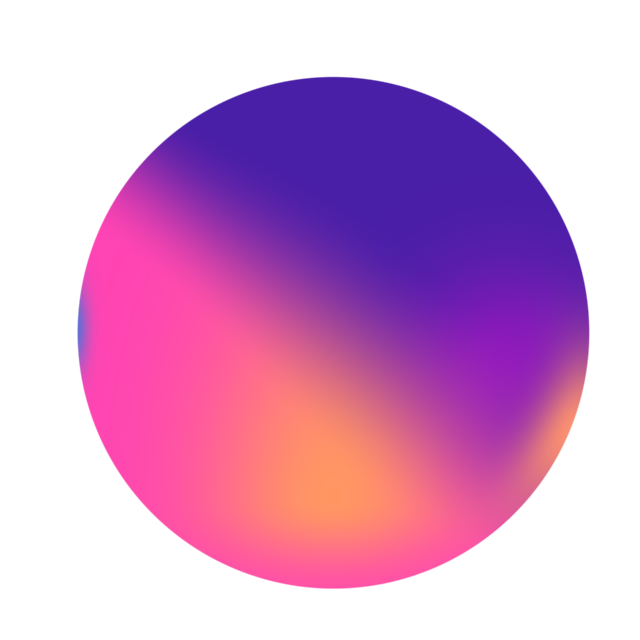
This background is drawn by a Shadertoy shader. Its source:

```glsl
// A disc of soft indigo, violet, pink and orange gradients on white.

#define CENTER vec2(0.521, 0.480)
#define RADIUS 0.3997
#define INDIGO vec3(0.285, 0.120, 0.655)
#define VIOLET vec3(0.600, 0.095, 0.750)
#define PINK   vec3(1.000, 0.262, 0.705)
#define ORANGE vec3(1.000, 0.590, 0.385)
#define PEACH  vec3(0.980, 0.560, 0.440)
#define AZURE  vec3(0.230, 0.470, 0.860)

// Elliptical Gaussian falloff, 1 at the middle.
float glow(vec2 p, vec2 middle, vec2 radii) {
    vec2 q = (p - middle) / radii;
    return exp(-dot(q, q));
}

// Disc colour; p runs from -1 to 1 across the disc.
vec3 discColor(vec2 p) {
    float r = length(p);

    // Cool upper half with a violet bloom on the right
    vec3 cool = mix(INDIGO, VIOLET, 0.85 * glow(p, vec2(0.68, -0.10), vec2(0.37, 0.35)));

    // Warm lower half: orange core that fades faster downward
    float coreHeight = p.y > -0.65 ? 0.85 : 0.26;
    vec3 warm = mix(PINK, ORANGE, glow(p, vec2(0.0, -0.65), vec2(0.50, coreHeight)));

    // Diagonal blend, tighter on the left and shaded at the upper left rim
    float diagonal = (p.y - 0.03 + 0.78 * p.x) / length(vec2(1.0, 0.78));
    float spread = mix(0.29, 0.42, smoothstep(-0.7, 0.1, p.x));
    float warmth = 1.0 - smoothstep(-spread, spread, diagonal);
    float rimShade = smoothstep(0.74, 1.02, r) * smoothstep(-0.25, 0.30, p.y);
    warmth *= 1.0 - rimShade * smoothstep(0.0, -0.4, -abs(min(p.x, 0.0)) * -1.0 - 0.4 + 0.0 * r);
    vec3 color = mix(cool, warm, warmth);

    // Peach light along the right rim, azure glint at the left rim
    float rightRim = glow(vec2(1.0 - r, p.y), vec2(0.0, -0.38), vec2(0.15, 0.31));
    color = mix(color, PEACH, rightRim * smoothstep(0.3, 0.8, p.x));
    return mix(color, AZURE, 0.85 * glow(p, vec2(-1.01, 0.02), vec2(0.05, 0.17)));
}

void mainImage(out vec4 fragColor, in vec2 fragCoord) {
    float size = min(iResolution.x, iResolution.y);
    vec2 canvas = (fragCoord - 0.5 * iResolution.xy) / size + 0.5;
    vec2 p = (canvas - CENTER) / RADIUS;

    // Smooth disc edge over about one pixel
    float pixel = 1.0 / (RADIUS * size);
    float inside = 1.0 - smoothstep(-pixel, pixel, length(p) - 1.0);
    fragColor = vec4(mix(vec3(1.0), discColor(p), inside), 1.0);
}
```
